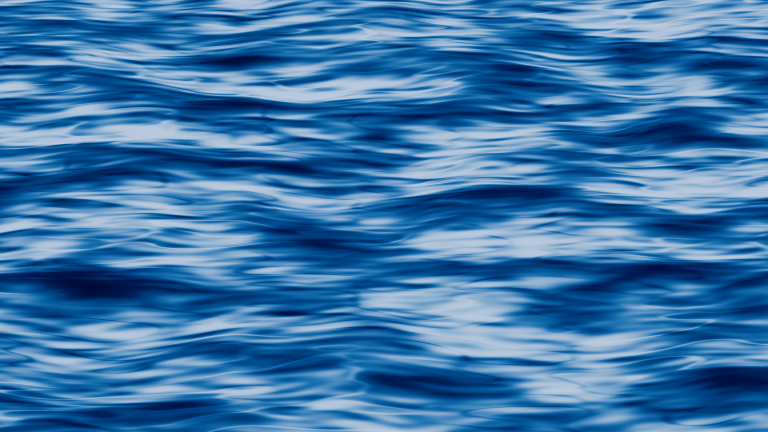
This texture is drawn by a Shadertoy shader. Its source:

```glsl
// Rippled deep-blue water seen at a low angle. Stretched gradient noise, steepened
// into wave faces and finer toward the far (upper) side, gives a normalised tone;
// the tone becomes a rank that picks a colour from a ramp of area shares.

const float FAR_SHRINK = 0.85;                // vertical shrinking of waves toward the top
const float FAR_NARROW = 0.40;                // horizontal narrowing toward the top
const vec2 SWELL_FREQ  = vec2(1.9, 9.5);
const vec2 CHOP_FREQ   = vec2(3.0, 21.0);
const vec2 RIPPLE_FREQ = vec2(4.6, 42.0);
const vec2 FINE_FREQ   = vec2(9.0, 76.0);
const vec2 GLINT_FREQ  = vec2(3.6, 30.0);
const float SWELL_GAIN = 0.98;
const float CHOP_GAIN = 0.76;
const float RIPPLE_GAIN = 0.68;
const float FINE_GAIN = 0.50;
const float GLINT_GAIN = 1.25;
const float SHADE_GAIN = 0.75;
const float STEEPNESS = 0.11;                 // sharpness of the crest edges
const float TONE_SPREAD = 1.46;               // deviation of the summed layers
const float TONE_BIAS = 0.10;                 // overall lift toward the light colours
const float NOISE_DEVIATION = 0.212;
const int SAMPLES = 2;                        // antialiasing grid per side

const int STOPS = 8;
const float RANK[STOPS] = float[](0.0, 0.03, 0.125, 0.285, 0.495, 0.715, 0.90, 1.0);
const vec3 RAMP[STOPS] = vec3[](
    vec3(0.00, 0.03, 0.19), vec3(0.00, 0.08, 0.29),
    vec3(0.00, 0.22, 0.46), vec3(0.00, 0.33, 0.59),
    vec3(0.11, 0.45, 0.69), vec3(0.37, 0.58, 0.77),
    vec3(0.59, 0.71, 0.82), vec3(0.73, 0.79, 0.87));

vec2 randomDirection(vec2 cell) {
    vec3 h = fract(cell.xyx * vec3(0.1031, 0.1030, 0.0973));
    h += dot(h, h.yzx + 33.33);
    float angle = 6.2832 * fract((h.x + h.y) * h.z);
    return vec2(cos(angle), sin(angle));
}

// Gradient noise with unit deviation
float noise(vec2 p) {
    vec2 cell = floor(p), f = fract(p);
    vec2 w = f * f * (3.0 - 2.0 * f);
    vec2 e = vec2(1.0, 0.0);
    float a = dot(randomDirection(cell), f);
    float b = dot(randomDirection(cell + e), f - e);
    float c = dot(randomDirection(cell + e.yx), f - e.yx);
    float d = dot(randomDirection(cell + e.xx), f - e.xx);
    return mix(mix(a, b, w.x), mix(c, d, w.x), w.y) / NOISE_DEVIATION;
}

// Noise pushed along itself: soft above, abrupt at the upper edge of dark faces
float steepWave(vec2 p) {
    float lift = noise(p);
    return noise(p + vec2(0.0, STEEPNESS * lift));
}

// Skews a layer so that its crests run slightly uphill or downhill
vec2 tilt(vec2 p, float slope) {
    return vec2(p.x, p.y + slope * p.x);
}

// Thin line where a noise layer crosses zero
float thinLine(float value, float width) {
    return 1.0 - smoothstep(0.0, width, abs(value));
}

float waterTone(vec2 uv) {
    // Perspective of the surface
    vec2 p = vec2((uv.x - 0.89) * (1.0 + FAR_NARROW * uv.y),
                  uv.y + 0.5 * FAR_SHRINK * uv.y * uv.y) + vec2(17.3, 5.7);

    // Slow bending of all crests
    p.y += 0.012 * noise(p * vec2(1.6, 2.7) + 31.0);
    p.y += 0.004 * noise(p * vec2(4.2, 7.0) + 57.0);

    float swell = steepWave(tilt(p, 0.05) * SWELL_FREQ);
    p.y += 0.006 * swell;
    float chop = steepWave(tilt(p, -0.06) * CHOP_FREQ + 11.0);
    p.y += 0.002 * chop;
    float ripple = steepWave(tilt(p, 0.05) * RIPPLE_FREQ + 23.0);
    float fine = noise(tilt(p, -0.03) * FINE_FREQ + 41.0);

    // Dark faces stay smoother, bright backs carry the small ripples
    float base = SWELL_GAIN * swell + CHOP_GAIN * chop;
    float rough = mix(0.5, 1.3, smoothstep(-1.5, 0.7, base));
    float tone = base + rough * (RIPPLE_GAIN * ripple + FINE_GAIN * fine);

    // Thin bright and dark lines along small crests, in patches
    float patches = noise(p * vec2(1.9, 6.0) + 91.0);
    float crest = noise(tilt(p, -0.04) * GLINT_FREQ + 73.0) + 0.15 * fine;
    float glint = thinLine(crest, 0.42) * smoothstep(-0.6, 0.9, patches);
    float hollow = noise(tilt(p, 0.03) * GLINT_FREQ + 129.0) + 0.15 * ripple;
    float shade = thinLine(hollow, 0.36) * smoothstep(-0.6, 0.9, -patches);
    tone += rough * (GLINT_GAIN * glint - SHADE_GAIN * shade);
    return tone / TONE_SPREAD + TONE_BIAS;
}

vec3 waterColor(float tone) {
    // Logistic curve turns the bell-shaped tone into an even rank
    float rank = 1.0 / (1.0 + exp(-1.702 * tone));
    vec3 color = RAMP[0];
    for (int i = 1; i < STOPS; i++) {
        float blend = clamp((rank - RANK[i - 1]) / (RANK[i] - RANK[i - 1]), 0.0, 1.0);
        color = mix(color, RAMP[i], blend);
    }
    return color;
}

void mainImage(out vec4 fragColor, in vec2 fragCoord) {
    vec3 sum = vec3(0.0);
    for (int j = 0; j < SAMPLES; j++) {
        for (int i = 0; i < SAMPLES; i++) {
            vec2 offset = (vec2(i, j) + 0.5) / float(SAMPLES) - 0.5;
            sum += waterColor(waterTone((fragCoord + offset) / iResolution.y));
        }
    }
    fragColor = vec4(sum / float(SAMPLES * SAMPLES), 1.0);
}
```
